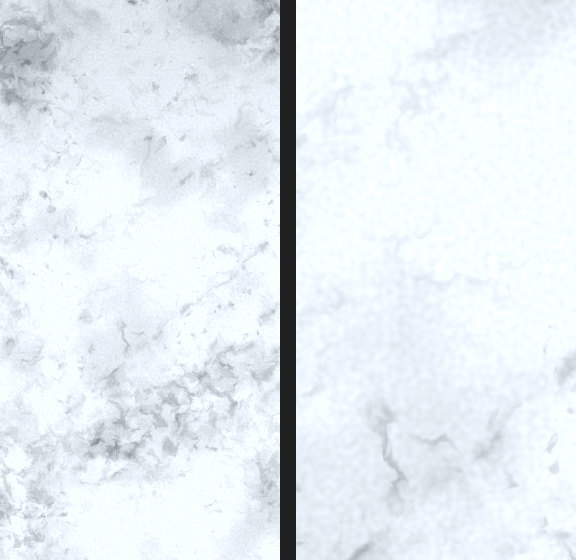
Left: the whole. Right: its middle third, enlarged.
This texture is drawn by a Shadertoy shader. Its source:

```glsl
const vec3 WHITE_STONE = vec3(0.972, 1.006, 1.038);
const vec3 GREY_ABSORPTION = vec3(1.0, 1.02, 1.03);

vec2 hash2(vec2 cell) {
    vec3 q = fract(cell.xyx * vec3(0.1031, 0.103, 0.0973));
    q += dot(q, q.yzx + 33.33);
    return fract((q.xx + q.yz) * q.zy);
}

float gradientNoise(vec2 p) {
    vec2 i = floor(p), f = fract(p);
    vec2 u = f * f * f * (f * (f * 6.0 - 15.0) + 10.0);
    vec2 e = vec2(0.0, 1.0);
    float a = dot(hash2(i) * 2.0 - 1.0, f);
    float b = dot(hash2(i + e.yx) * 2.0 - 1.0, f - e.yx);
    float c = dot(hash2(i + e.xy) * 2.0 - 1.0, f - e.xy);
    float d = dot(hash2(i + e.yy) * 2.0 - 1.0, f - e.yy);
    return mix(mix(a, b, u.x), mix(c, d, u.x), u.y);
}

float fbm(vec2 p) {
    float sum = 0.0, amplitude = 1.0;
    for (int i = 0; i < 5; i++) {
        sum += amplitude * gradientNoise(p);
        p = mat2(1.6, 1.2, -1.2, 1.6) * p + 7.3;
        amplitude *= 0.55;
    }
    return sum;
}

vec2 fbm2(vec2 p) {
    return vec2(fbm(p), fbm(p + 17.0));
}

// Soft elliptical region
float blob(vec2 p, vec2 centre, vec2 size) {
    vec2 q = (p - centre) / size;
    return exp(-dot(q, q));
}

// Broken line with a dark core and a pale halo
float vein(vec2 p, vec2 a, vec2 b, float width) {
    vec2 ab = b - a;
    float t = clamp(dot(p - a, ab) / dot(ab, ab), 0.0, 1.0);
    float d = length(p - a - ab * t) / width;
    float strength = smoothstep(-0.4, 0.5, fbm(p * 14.0 + 41.0));
    return strength * (0.7 * exp(-d * d) + 0.3 * exp(-d * d * 0.08));
}

// Thin curly lines along the zero crossings of noise
float veinlets(vec2 p, float scale, float width) {
    float n = fbm(p * scale) / width;
    return exp(-n * n) * smoothstep(-0.15, 0.4, fbm(p * scale * 0.8 + 23.0));
}

// Ragged spots where noise rises over a threshold
float blotches(vec2 p, float scale, float threshold) {
    return smoothstep(threshold, threshold + 0.4, fbm(p * scale + scale));
}

// Scattered rounded mineral flecks
float flecks(vec2 p, float scale, float density) {
    vec2 q = p * scale, cell = floor(q);
    float ragged = 1.0 + 1.4 * gradientNoise(q * 5.0);
    float sum = 0.0;
    for (int y = -1; y <= 1; y++) {
        for (int x = -1; x <= 1; x++) {
            vec2 id = cell + vec2(x, y);
            vec2 shape = hash2(id + 71.0);
            vec2 d = mat2(0.8, -0.6, 0.6, 0.8) * (q - id - hash2(id));
            float radius = ragged * mix(0.08, 0.2, shape.y);
            float present = step(shape.x, density) * mix(0.4, 1.0, shape.y);
            sum += present * (1.0 - smoothstep(0.2, 1.5, length(d * vec2(1.0, 1.25)) / radius));
        }
    }
    return min(sum, 1.0);
}

// Grey clouded parts of the slab
float cloudRegions(vec2 p) {
    float lowerBand = blob(p - vec2(0.0, 0.2 * (p.x - 0.65)), vec2(0.7, 0.57), vec2(0.4, 0.15));
    float sum = 0.85 * lowerBand;
    sum += blob(p, vec2(0.07, 1.79), vec2(0.16, 0.24));
    sum += blob(p, vec2(0.96, 1.93), vec2(0.15, 0.13));
    sum += 0.9 * blob(p, vec2(0.05, 0.2), vec2(0.17, 0.3));
    sum += 0.8 * blob(p, vec2(0.94, 0.3), vec2(0.12, 0.14));
    sum += 0.8 * blob(p, vec2(0.42, 0.4), vec2(0.16, 0.1));
    sum += 0.7 * blob(p, vec2(0.01, 1.1), vec2(0.07, 0.25));
    return min(sum, 1.0);
}

void mainImage(out vec4 fragColor, in vec2 fragCoord) {
    vec2 p = fragCoord / iResolution.x;
    vec2 warp = fbm2(p * 5.0);
    vec2 q = p + 0.05 * warp + 0.015 * fbm2(p * 20.0);
    float region = cloudRegions(p + 0.12 * warp);

    // Pale shading, then mottled clouds
    float grey = 0.105 * smoothstep(1.15, 1.95, p.y) - 0.015;
    grey += 0.085 * smoothstep(-0.1, 0.5, fbm(p * 3.2 + 5.0));
    grey += region * (0.02 + 0.13 * blotches(q, 8.0, -0.2) + 0.17 * blotches(q, 19.0, -0.05));

    // Long diagonal veins and fainter cross veins
    grey += 0.22 * vein(q, vec2(0.24, 0.54), vec2(1.03, 1.18), 0.008);
    grey += 0.22 * vein(q, vec2(0.7, 0.64), vec2(1.02, 0.92), 0.014);
    grey += 0.12 * vein(q, vec2(0.24, 1.13), vec2(0.96, 1.52), 0.007);
    grey += 0.07 * vein(q, vec2(0.5, 1.27), vec2(0.56, 1.8), 0.008);
    grey += 0.07 * vein(q, vec2(0.3, 1.54), vec2(0.98, 1.7), 0.009);

    // Fine network, densest in the clouds and beside the main vein
    float network = 0.3 + 0.5 * region + 0.7 * blob(p, vec2(0.38, 0.7), vec2(0.2, 0.15));
    grey += 0.2 * network * veinlets(q, 6.5, 0.08);

    // Blotches, flecks and fine crystalline grain
    float patches = smoothstep(-0.3, 0.3, fbm(p * 3.0 + 63.0));
    grey += 0.15 * patches * blotches(q, 15.0, 0.22);
    grey += 0.2 * patches * flecks(q, 17.0, 0.4) + 0.13 * patches * flecks(q + 3.7, 32.0, 0.3);
    grey += 0.3 * blob(q, vec2(0.46, 0.365), vec2(0.014)) + 0.3 * blob(q, vec2(0.46, 1.99), vec2(0.014));
    grey = max(grey, 0.0) + 0.06 * gradientNoise(p * 110.0);

    fragColor = vec4(clamp(WHITE_STONE - grey * GREY_ABSORPTION, 0.0, 1.0), 1.0);
}
```
